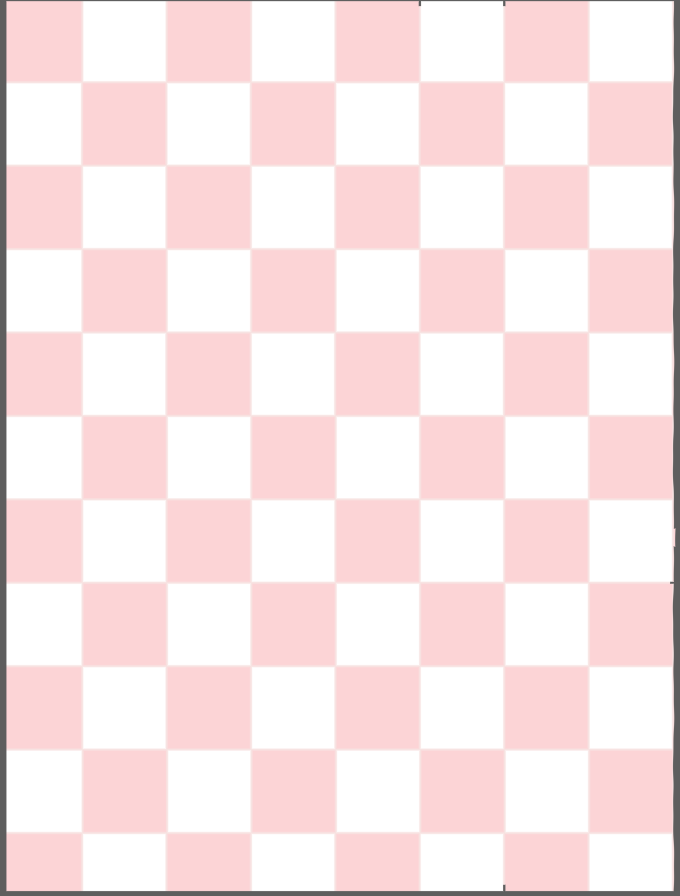
This pattern is drawn by a Shadertoy shader. Its source:

```glsl
// Pink and white checkerboard sheet with soft seams inside a thin, slightly ragged grey frame.

const vec3 WHITE = vec3(1.0);
const vec3 PINK  = vec3(0.99, 0.83, 0.84);
const vec3 SEAM  = vec3(0.97, 0.89, 0.885);
const vec3 GREY  = vec3(0.37);

// All lengths are fractions of the canvas height, y measured downwards.
const vec2 PITCH      = vec2(0.0942, 0.0931);
const vec2 FIRST_SEAM = vec2(0.0918, 0.0918);
const vec2 MARGIN_MIN = vec2(0.0072, 0.0013);
const vec2 MARGIN_MAX = vec2(0.0072, 0.0055);

float boxDistance(vec2 p, vec2 halfSize) {
    vec2 d = abs(p) - halfSize;
    return length(max(d, 0.0)) + min(max(d.x, d.y), 0.0);
}

float coverage(float dist, float blur) {
    return 1.0 - smoothstep(-blur, blur, dist);
}

// Layered sines in the range -1 to 1.
float waver(float t) {
    return 0.5 * sin(t) + 0.3 * sin(2.3 * t + 1.7) + 0.2 * sin(5.1 * t + 0.6);
}

vec3 checker(vec2 p, vec2 firstSeam, vec2 pitch, float softness) {
    vec2 q = (p - firstSeam) / pitch;
    // Each row of tiles sits a hair to the left or right
    q.x += 0.006 * waver(floor(q.y) * 2.9);
    vec2 cell = floor(q);
    vec2 toSeam = (0.5 - abs(fract(q) - 0.5)) * pitch;
    float inside = smoothstep(0.0, softness, min(toSeam.x, toSeam.y));
    float isPink = 1.0 - mod(cell.x + cell.y, 2.0);
    return mix(SEAM, mix(WHITE, PINK, isPink), inside);
}

// Signed distance to the sheet, negative inside, with a worn right edge.
float sheetDistance(vec2 p, vec2 size) {
    vec2 lo = MARGIN_MIN;
    vec2 hi = size - MARGIN_MAX;
    hi.x += 0.0009 * waver(p.y * 34.0);
    float sheet = boxDistance(p - 0.5 * (lo + hi), 0.5 * (hi - lo));

    // White chip that spills over the frame
    float chip = boxDistance(p - vec2(hi.x, 0.600), vec2(0.0018, 0.010));
    sheet = min(sheet, chip);

    // Small grey ticks where seams meet the frame
    for (int i = 0; i < 2; i++) {
        float seamX = FIRST_SEAM.x + PITCH.x * float(4 + i);
        float tick = boxDistance(p - vec2(seamX, lo.y), vec2(0.0013, 0.0055));
        sheet = max(sheet, -tick);
    }
    vec2 foot = vec2(FIRST_SEAM.x + PITCH.x * 5.0, hi.y);
    sheet = max(sheet, -boxDistance(p - foot, vec2(0.0013, 0.007)));
    vec2 side = vec2(hi.x, FIRST_SEAM.y + PITCH.y * 6.0);
    return max(sheet, -boxDistance(p - side, vec2(0.004, 0.0011)));
}

void mainImage(out vec4 fragColor, in vec2 fragCoord) {
    float pixel = 1.0 / iResolution.y;
    vec2 size = vec2(iResolution.x / iResolution.y, 1.0);
    vec2 p = vec2(fragCoord.x, iResolution.y - fragCoord.y) * pixel;

    vec3 tiles = checker(p, FIRST_SEAM, PITCH, max(0.0022, pixel));
    float sheet = coverage(sheetDistance(p, size), 0.7 * pixel);
    fragColor = vec4(mix(GREY, tiles, sheet), 1.0);
}
```
